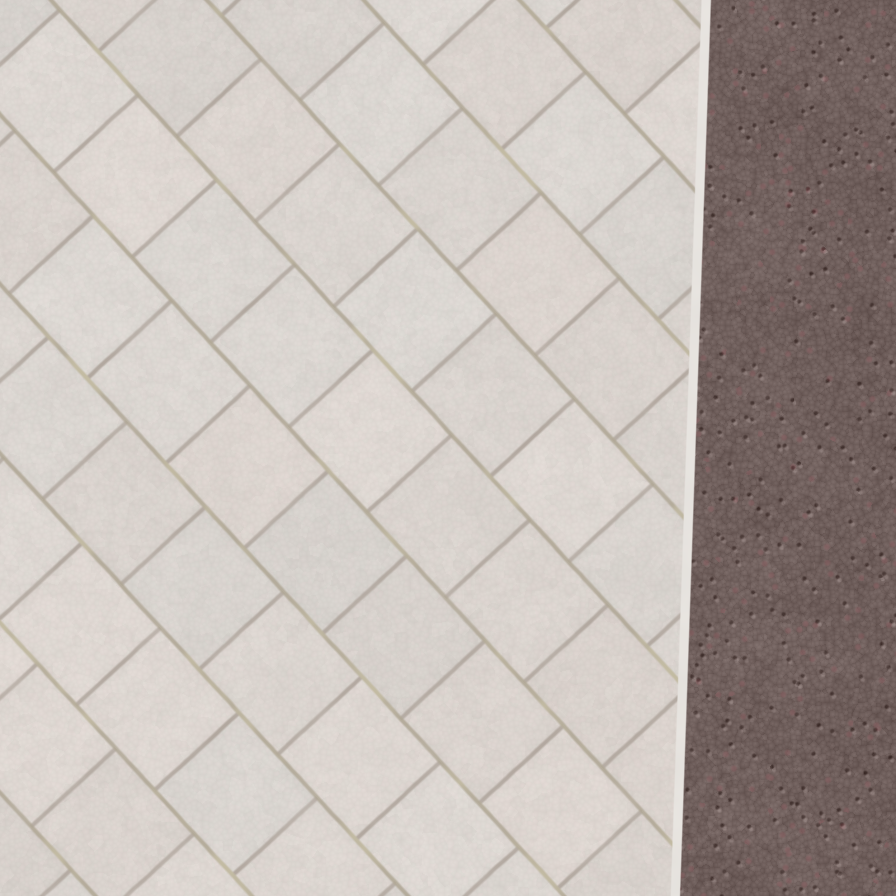
Write a Shadertoy shader that draws this texture.

```glsl
// Pale square paving in a diagonal running bond, edged by a thin kerb beside dark tarmac.
// Two skewed axes give each slab its row and column; cellular noise and layered
// sines add stone grain, worn joints, pits and soft stains.

// Paving layout, in canvas units
const float ROW_SLOPE = 1.085;     // fall of the long joints
const float CROSS_SLOPE = 1.087;   // skew of the short joints
const float ROW_START = 0.1276;
const float ROW_PITCH = 0.1892;
const float COLUMN_START = 0.3658;
const float COLUMN_PITCH = 0.1906;
const float BOND_SHIFT = 0.508;    // column offset from row to row
const float JOINT_HALF_WIDTH = 0.0023;

// Kerb: right edge at the top, its lean, and its width
const float KERB_TOP = 0.7935;
const float KERB_LEAN = 0.0345;
const float KERB_WIDTH = 0.0105;

// Colours
const vec3 STONE = vec3(0.855, 0.831, 0.811);
const vec3 LONG_JOINT = vec3(0.690, 0.655, 0.585);
const vec3 CROSS_JOINT = vec3(0.685, 0.645, 0.610);
const vec3 MOSS = vec3(0.765, 0.735, 0.640);
const vec3 KERB = vec3(0.905, 0.892, 0.875);
const vec3 TARMAC = vec3(0.436, 0.372, 0.360);
const vec3 RED_GRIT = vec3(0.530, 0.365, 0.375);

// Grain scales, in cells per canvas
const float FINE_GRAIN = 190.0;
const float COARSE_GRAIN = 85.0;
const float PIT_SCALE = 62.0;

float hash(vec2 p) {
    vec3 q = fract(vec3(p.xyx) * 0.1031);
    q += dot(q, q.yzx + 33.33);
    return fract((q.x + q.y) * q.z);
}

// Nearest feature point: x is its distance, y its random id
vec2 cellular(vec2 p) {
    vec2 cell = floor(p);
    vec2 nearest = vec2(9.0, 0.0);
    for (int j = -1; j <= 1; j++)
    for (int i = -1; i <= 1; i++) {
        vec2 c = cell + vec2(i, j);
        vec2 point = c + vec2(hash(c), hash(c + 71.7));
        float d = distance(p, point);
        if (d < nearest.x) nearest = vec2(d, hash(c + 23.1));
    }
    return nearest;
}

// Smooth stains from warped sines, about -1 to 1
float stains(vec2 p) {
    float sum = 0.0, amplitude = 0.5;
    for (int i = 0; i < 4; i++) {
        sum += amplitude * sin(p.x + 1.7 * sin(p.y)) * cos(p.y + 1.3 * sin(p.x));
        p = mat2(1.5, 1.1, -1.1, 1.5) * p + 2.3;
        amplitude *= 0.6;
    }
    return sum;
}

vec3 paving(vec2 p, float pixel) {
    float down = 1.0 - p.y;
    float wobble = 0.0008 * stains(p * 45.0);

    // Slab coordinates along the two joint directions
    float v = (down - ROW_SLOPE * p.x - ROW_START + wobble) / ROW_PITCH;
    float row = floor(v);
    float u = (p.x + CROSS_SLOPE * down - COLUMN_START + wobble) / COLUMN_PITCH
            - BOND_SHIFT * row;
    vec2 slab = vec2(floor(u), row) + 40.0;
    vec2 toJoint = 0.5 - abs(fract(vec2(u, v)) - 0.5);
    toJoint *= vec2(COLUMN_PITCH, ROW_PITCH)
             / sqrt(1.0 + vec2(CROSS_SLOPE * CROSS_SLOPE, ROW_SLOPE * ROW_SLOPE));

    // Stone face
    vec2 fine = cellular(p * FINE_GRAIN);
    vec2 coarse = cellular(p * COARSE_GRAIN + 5.0);
    float tone = hash(slab) - 0.5;
    float warmth = hash(slab + 9.0) - 0.5;
    vec3 color = STONE + 0.026 * tone + warmth * vec3(0.010, -0.003, -0.006);
    color += 0.010 * stains(p * 24.0 + slab);
    color += 0.028 * (0.45 - fine.x) + 0.018 * (coarse.y - 0.5);
    color += 0.012 * (fine.y - 0.5) * vec3(1.0, -0.2, 0.3);

    // Soft worn rims, then the joints themselves
    float rim = min(toJoint.x, toJoint.y);
    color -= 0.035 * exp(-rim / 0.0035);
    float wear = stains(p * 19.0 + 7.0);
    float soft = max(pixel, 0.0016);
    vec2 joint = 1.0 - smoothstep(-soft, soft, toJoint - JOINT_HALF_WIDTH);
    joint *= vec2(0.78, 0.88) + 0.22 * wear;
    vec3 longColor = mix(LONG_JOINT, MOSS, smoothstep(-0.1, 0.6, wear));
    color = mix(color, CROSS_JOINT, joint.x);
    return mix(color, longColor, joint.y);
}

vec3 tarmac(vec2 p) {
    vec2 fine = cellular(p * FINE_GRAIN + 13.0);
    vec2 coarse = cellular(p * COARSE_GRAIN);
    vec3 color = TARMAC + 0.022 * stains(p * 14.0);
    color += 0.075 * (0.45 - fine.x) + 0.045 * (fine.y - 0.5);
    color += 0.025 * (coarse.y - 0.5);

    // Scattered reddish grit
    float grit = step(0.88, coarse.y) * (1.0 - smoothstep(0.12, 0.42, coarse.x));
    color = mix(color, RED_GRIT, 0.55 * grit);

    // Pits with a lit lower edge
    vec2 pit = cellular(p * PIT_SCALE);
    vec2 lip = cellular(p * PIT_SCALE + vec2(-0.14, 0.20));
    color += 0.09 * step(0.72, lip.y) * (1.0 - smoothstep(0.06, 0.24, lip.x));
    return color - 0.15 * step(0.72, pit.y) * (1.0 - smoothstep(0.05, 0.23, pit.x));
}

void mainImage(out vec4 fragColor, in vec2 fragCoord) {
    vec2 p = fragCoord / iResolution.y;
    float pixel = 1.0 / iResolution.y;
    float side = p.x - KERB_TOP + KERB_LEAN * (1.0 - p.y);

    vec3 kerb = KERB + 0.012 * stains(p * 30.0);
    vec3 color = mix(paving(p, pixel), kerb, smoothstep(-pixel, pixel, side + KERB_WIDTH));
    color = mix(color, tarmac(p), smoothstep(-pixel, pixel, side));
    fragColor = vec4(color, 1.0);
}
```
